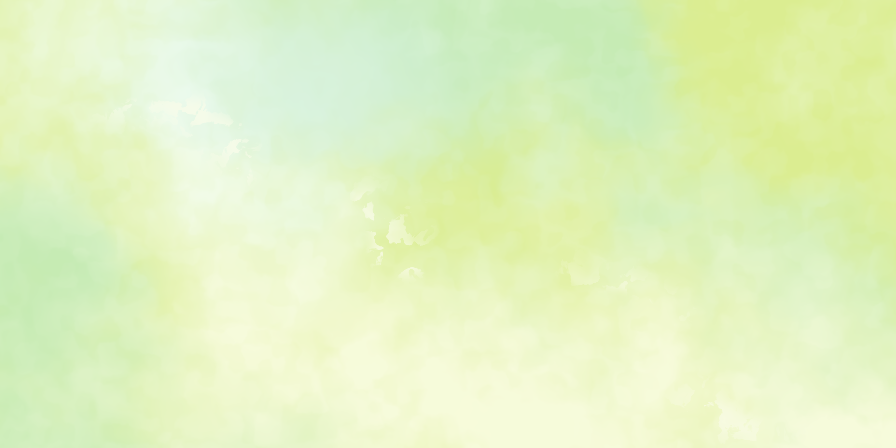
Give the GLSL for this background, as a Shadertoy shader.

```glsl
#define PAPER_COOL vec3(0.945, 0.990, 0.945)
#define PAPER_WARM vec3(0.970, 0.985, 0.865)
#define TINT_MINT vec3(0.775, 0.920, 0.705)
#define TINT_LIME vec3(0.860, 0.930, 0.570)
#define TINT_AQUA vec3(0.835, 0.945, 0.880)
#define WASH_STRENGTH 0.88
#define PALE_WIDTH 0.29
#define WARP_AMOUNT 0.22
#define BLOTCH_CONTRAST 0.075
#define FLECK_SCALE 34.0

float hash(vec2 cell) {
    vec3 h = fract(vec3(cell.xyx) * 0.1031);
    h += dot(h, h.yzx + 33.33);
    return fract((h.x + h.y) * h.z);
}

float noise(vec2 p) {
    vec2 cell = floor(p), f = fract(p);
    f = f * f * f * (f * (f * 6.0 - 15.0) + 10.0);
    return mix(mix(hash(cell), hash(cell + vec2(1, 0)), f.x),
               mix(hash(cell + vec2(0, 1)), hash(cell + vec2(1, 1)), f.x), f.y);
}

float fbm(vec2 p) {
    float sum = 0.0, amp = 0.533;
    for (int i = 0; i < 4; i++) {
        sum += amp * noise(p);
        p = mat2(1.6, 1.2, -1.2, 1.6) * p + 17.3;
        amp *= 0.5;
    }
    return sum;
}

vec2 fbm2(vec2 p) {
    return vec2(fbm(p + 3.1), fbm(p + 41.7)) - 0.5;
}

float segmentDistance(vec2 p, vec2 a, vec2 b) {
    vec2 ab = b - a;
    return length(p - a - ab * clamp(dot(p - a, ab) / dot(ab, ab), 0.0, 1.0));
}

float bell(float d, float width) {
    return exp(-d * d / (width * width));
}

// Faint overlapping dabs with fairly crisp rims
float blotches(vec2 p) {
    float sum = 0.0, scale = 6.0;
    for (int i = 0; i < 4; i++) {
        float n = noise(p * scale + float(i) * 23.7);
        sum += smoothstep(0.32, 0.68, n) - 0.5;
        scale *= 1.75;
    }
    return sum;
}

void mainImage(out vec4 fragColor, in vec2 fragCoord) {
    vec2 p = fragCoord / iResolution.y;
    vec2 ragged = p + 0.035 * fbm2(p * 22.0);
    vec2 q = ragged + WARP_AMOUNT * fbm2(p * 3.5);

    // Bare paper: a bent band from the upper left to the lower right
    float d = segmentDistance(q, vec2(0.36, 0.95), vec2(0.62, 0.52));
    d = min(d, segmentDistance(q, vec2(0.62, 0.52), vec2(0.58, 0.15)));
    d = min(d, segmentDistance(q, vec2(0.58, 0.15), vec2(1.95, 0.0)));
    float pale = bell(d, PALE_WIDTH);

    // Pigment load with cloudy pools, dabs and faint downward streaks
    float pools = fbm(q * 3.2 + 9.0) - 0.5;
    float streaks = noise(ragged * vec2(14.0, 2.5) + 5.0) - 0.5;
    float dabs = blotches(ragged);
    float pigment = WASH_STRENGTH * (1.0 - 0.88 * pale);
    pigment += 0.55 * pools + 0.06 * streaks + BLOTCH_CONTRAST * dabs;
    pigment = clamp(pigment, 0.03, 1.0);

    // Lime and mint trade places across the canvas
    float saddle = cos(3.7 * (q.x - 1.9)) * (q.y - 0.45);
    float lime = smoothstep(0.2, 0.8, 0.5 + 0.8 * saddle
        + 1.1 * (fbm(q * 2.3 + 31.0) - 0.5) + 0.03 * dabs);
    float warm = smoothstep(0.8, 0.2, q.y + 0.5 * pools);
    vec3 paper = mix(PAPER_COOL, PAPER_WARM, warm);
    vec3 color = mix(paper, mix(TINT_MINT, TINT_LIME, lime), pigment);

    // Aqua wash with a drier lower rim
    float aqua = bell(length((q - vec2(0.74, 0.84)) * vec2(1.0, 1.25)), 0.27);
    aqua *= smoothstep(0.60, 0.70, ragged.y + 0.1 * pools);
    color = mix(color, TINT_AQUA, 0.75 * aqua);

    // Sparse dry-brush flecks gathered along a falling diagonal
    float rim = bell(p.y - 0.62 + 0.48 * (p.x - 0.65) + 0.3 * pools, 0.07);
    float cluster = smoothstep(0.52, 0.66, noise(p * 4.5 + 12.0));
    float fleck = smoothstep(0.58, 0.64, fbm(ragged * FLECK_SCALE));
    color = mix(color, mix(PAPER_WARM, vec3(0.99), 0.4), 0.75 * fleck * rim * cluster);

    fragColor = vec4(clamp(color, 0.0, 1.0), 1.0);
}
```
